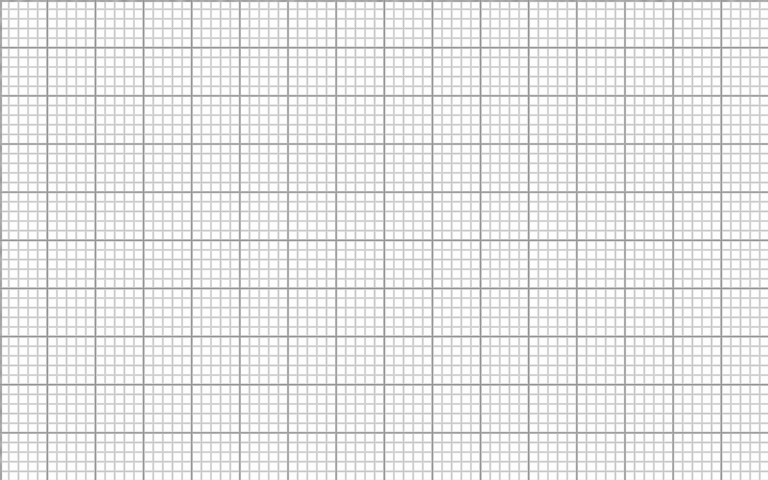
Give the GLSL for this pattern, as a Shadertoy shader.

```glsl
// Graph paper: a fine grey grid with a heavier line every fifth step,
// plus a slightly worn rule along the left and top edges of the sheet.
// Each line is a box-filtered stripe; the darkest ink wins at crossings.

// Lengths are fractions of the canvas height
const float MAJOR_STEP = 0.10029;
const float DIVISIONS = 5.0;
const float MAJOR_WIDTH = 0.00375;
const float MINOR_WIDTH = 0.00344;
const float BORDER_WIDTH = 0.0040;
const vec2 GRID_OFFSET = vec2(0.0006, -0.0006); // major crossing, from centre

const float PAPER = 0.994;
const float MAJOR_INK = 0.42;
const float MINOR_INK = 0.22;
const float BORDER_INK = 0.40;
const float SOFTNESS = 1.4;     // filter width in pixels
const float INK_WEAR = 0.06;
const float BORDER_WEAR = 0.35;
const float WEAR_SCALE = 60.0;

vec2 hashGradient(vec2 cell) {
    vec3 q = fract(cell.xyx * vec3(0.1031, 0.1030, 0.0973));
    q += dot(q, q.yzx + 33.33);
    float angle = 6.28319 * fract((q.x + q.y) * q.z);
    return vec2(cos(angle), sin(angle));
}

float gradientNoise(vec2 p) {
    vec2 i = floor(p), f = fract(p);
    vec2 u = f * f * f * (f * (f * 6.0 - 15.0) + 10.0);
    float a = dot(hashGradient(i), f);
    float b = dot(hashGradient(i + vec2(1, 0)), f - vec2(1, 0));
    float c = dot(hashGradient(i + vec2(0, 1)), f - vec2(0, 1));
    float d = dot(hashGradient(i + vec2(1, 1)), f - vec2(1, 1));
    return mix(mix(a, b, u.x), mix(c, d, u.x), u.y);
}

// Share of the filter window covered by a stripe centred on zero
vec2 stripe(vec2 dist, float width, float blur) {
    vec2 high = min(dist + 0.5 * blur, vec2(0.5 * width));
    vec2 low = max(dist - 0.5 * blur, vec2(-0.5 * width));
    return max(high - low, 0.0) / blur;
}

// Coverage by the lines of a square grid
float grid(vec2 p, float period, float width, float blur) {
    vec2 dist = (fract(p / period + 0.5) - 0.5) * period;
    vec2 cover = stripe(dist, width, blur);
    return max(cover.x, cover.y);
}

void mainImage(out vec4 fragColor, in vec2 fragCoord) {
    vec2 uv = fragCoord / iResolution.y;
    vec2 size = iResolution.xy / iResolution.y;
    float blur = SOFTNESS / iResolution.y;
    vec2 p = uv - 0.5 * size - GRID_OFFSET;

    // Ruled grid
    float minor = MINOR_INK * grid(p, MAJOR_STEP / DIVISIONS, MINOR_WIDTH, blur);
    float major = MAJOR_INK * grid(p, MAJOR_STEP, MAJOR_WIDTH, blur);
    float wear = gradientNoise(uv * WEAR_SCALE);
    float ink = max(minor, major) * (1.0 + INK_WEAR * wear);

    // Sheet border on the left and top
    vec2 edge = vec2(uv.x, size.y - uv.y) - 0.5 * BORDER_WIDTH;
    vec2 border = stripe(edge, BORDER_WIDTH, blur);
    float rule = BORDER_INK * max(border.x, border.y) * (1.0 + BORDER_WEAR * wear);

    fragColor = vec4(vec3(PAPER - max(ink, rule)), 1.0);
}
```
